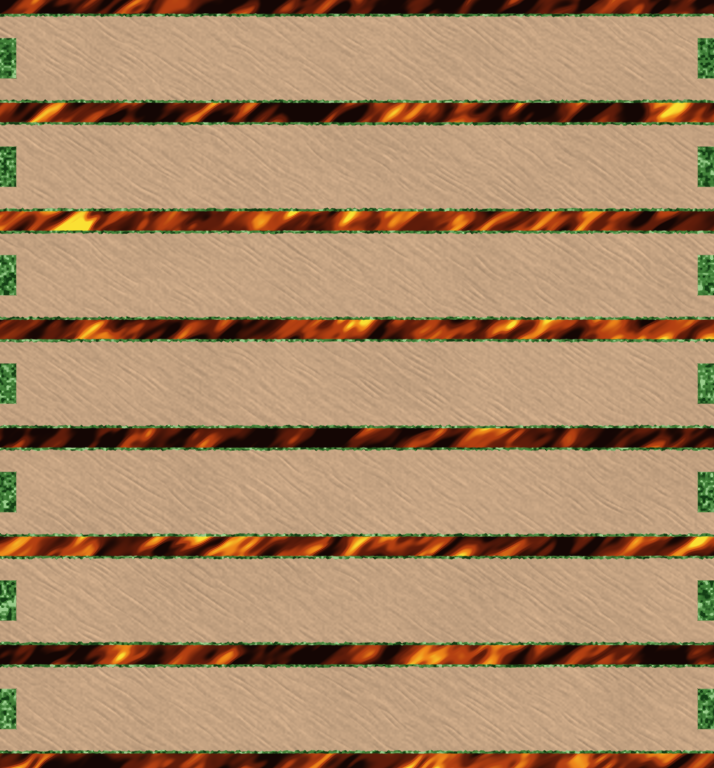
Write a WebGL 1 fragment shader that draws this pattern.

```glsl
precision highp float;
// Seven sandy lanes divided by thin molten strips with ragged grass borders.
// Rows come from a vertical repeat; a grass patch sits on the side edges of each lane.
// Sheared value noise makes the molten streaks, the embossed sand and the grass grain.

uniform vec2 u_resolution;

// Layout, in units of the canvas height, measured from the top
const float ROW_PERIOD = 0.1412;
const float FIRST_STRIP = 0.0053;
const float LAVA_HALF = 0.0126;
const float GRASS_HALF = 0.0160;
const float GRASS_RAGGED = 0.0022;
const vec2 PATCH_HALF = vec2(0.0211, 0.0262);

// Texture
const vec2 SAND_DIR = vec2(0.82, -0.57);
const vec2 SAND_SCALE = vec2(26.0, 150.0);
const float SAND_RELIEF = 0.17;
const float SAND_GRAIN = 0.07;
const vec2 LAVA_DIR = vec2(0.80, 0.60);
const vec2 LAVA_SCALE = vec2(20.0, 66.0);
const float GRASS_SCALE = 300.0;

// Colours
const vec3 SAND = vec3(0.765, 0.632, 0.502);
const vec3 CHAR = vec3(0.08, 0.025, 0.015);
const vec3 EMBER = vec3(0.37, 0.11, 0.04);
const vec3 FLAME = vec3(0.70, 0.25, 0.07);
const vec3 ORANGE = vec3(0.93, 0.52, 0.10);
const vec3 YELLOW = vec3(0.98, 0.88, 0.20);
const vec3 GRASS_DARK = vec3(0.08, 0.24, 0.08);
const vec3 GRASS_MID = vec3(0.26, 0.50, 0.22);
const vec3 GRASS_LIGHT = vec3(0.60, 0.80, 0.54);

float hash(vec2 p) {
  return fract(sin(dot(p, vec2(127.1, 311.7))) * 43758.5453);
}

float noise(vec2 p) {
  vec2 i = floor(p);
  vec2 f = fract(p);
  f = f * f * (3.0 - 2.0 * f);
  return mix(mix(hash(i), hash(i + vec2(1.0, 0.0)), f.x),
             mix(hash(i + vec2(0.0, 1.0)), hash(i + vec2(1.0, 1.0)), f.x), f.y);
}

// Coordinates along and across a direction
vec2 alongAcross(vec2 p, vec2 dir) {
  return vec2(dot(p, dir), dot(p, vec2(-dir.y, dir.x)));
}

// Creased surface of the sand
float sandHeight(vec2 p) {
  vec2 bend = 0.006 * vec2(noise(p * 28.0), noise(p * 28.0 + 40.0));
  vec2 q = alongAcross(p + bend, SAND_DIR) * SAND_SCALE;
  float crease = abs(noise(q) - 0.5) * 1.3;
  return crease + 0.45 * noise(q * 1.9 + 17.0) + 0.25 * noise(p * 170.0);
}

vec3 sandColor(vec2 p) {
  vec2 toLight = vec2(0.0012, 0.0018);
  float relief = sandHeight(p) - sandHeight(p + toLight);
  float grain = noise(p * 330.0) - 0.5;
  float tone = noise(p * 16.0) - 0.5;
  float shade = 1.0 + SAND_RELIEF * relief + SAND_GRAIN * grain + 0.04 * tone;
  return SAND * shade;
}

// Slanted streaks, with hot spots that differ from strip to strip
vec3 lavaColor(vec2 p, float row) {
  vec2 seed = vec2(row * 13.7, row * 7.3);
  vec2 bend = 0.008 * vec2(noise(p * 32.0 + seed), noise(p * 32.0 + seed + 9.0));
  vec2 q = alongAcross(p + bend, LAVA_DIR) * LAVA_SCALE + seed;
  float heat = 0.68 * noise(q) + 0.32 * noise(q * 2.1 + 31.0);
  heat += 0.28 * (noise(vec2(p.x * 9.0, row * 5.0)) - 0.5);
  heat += 0.12 * (hash(vec2(row, 4.0)) - 0.5);
  vec3 c = mix(CHAR, EMBER, smoothstep(0.28, 0.50, heat));
  c = mix(c, FLAME, smoothstep(0.50, 0.66, heat));
  c = mix(c, ORANGE, smoothstep(0.66, 0.79, heat));
  return mix(c, YELLOW, smoothstep(0.78, 0.90, heat));
}

vec3 grassColor(vec2 p) {
  float blade = 0.6 * noise(p * GRASS_SCALE) + 0.4 * noise(p * GRASS_SCALE * 0.55 + 23.0);
  vec3 c = mix(GRASS_DARK, GRASS_MID, smoothstep(0.22, 0.52, blade));
  return mix(c, GRASS_LIGHT, smoothstep(0.52, 0.82, blade));
}

// Coverage of a shape from its signed distance
float cover(float d) {
  float pixel = 1.0 / u_resolution.y;
  return 1.0 - smoothstep(-pixel, pixel, d);
}

void main() {
  vec2 p = gl_FragCoord.xy / u_resolution.y;
  float width = u_resolution.x / u_resolution.y;

  // Nearest strip and the height above its centre
  float fromTop = 1.0 - p.y - FIRST_STRIP;
  float row = floor(fromTop / ROW_PERIOD + 0.5);
  float above = row * ROW_PERIOD - fromTop;
  float away = abs(above);

  vec3 color = sandColor(p);
  vec3 grass = grassColor(p);

  // Patches centred between strips, wrapped around the side edges
  vec2 fromPatch = vec2(min(p.x, width - p.x), 0.5 * ROW_PERIOD - away);
  vec2 outside = fromPatch - PATCH_HALF;
  color = mix(color, grass, cover(max(outside.x, outside.y)));

  // Ragged grass border, then the molten strip over it
  float tuft = noise(vec2(p.x * 340.0, row * 6.0 + sign(above) * 2.0)) - 0.5;
  color = mix(color, grass, cover(away - GRASS_HALF - GRASS_RAGGED * tuft));
  vec3 lava = lavaColor(vec2(p.x, above), row);
  color = mix(color, lava, cover(away - LAVA_HALF - 0.3 * GRASS_RAGGED * tuft));

  gl_FragColor = vec4(color, 1.0);
}
```
